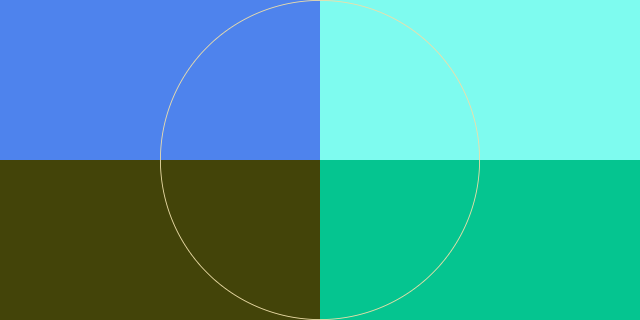
A WebGL 2 fragment shader for this background:

```glsl
#version 300 es
precision highp float;
// Four flat colour quadrants crossed by a thin cream circle that spans the canvas height.

#define UPPER_LEFT vec3(0.306, 0.514, 0.929)
#define UPPER_RIGHT vec3(0.494, 0.984, 0.937)
#define LOWER_LEFT vec3(0.263, 0.267, 0.035)
#define LOWER_RIGHT vec3(0.020, 0.773, 0.565)
#define RING_COLOUR vec3(0.93, 0.87, 0.66)
#define RING_RADIUS 0.4987
#define RING_WIDTH 0.0027

uniform vec2 u_resolution;
out vec4 fragColor;

// Coverage of the inside of a shape, from its signed distance
float coverage(float signedDistance, float pixel) {
    return clamp(0.5 - signedDistance / pixel, 0.0, 1.0);
}

vec3 quadrants(vec2 p, float pixel) {
    float right = coverage(-p.x, pixel);
    float upper = coverage(-p.y, pixel);
    vec3 lowerRow = mix(LOWER_LEFT, LOWER_RIGHT, right);
    vec3 upperRow = mix(UPPER_LEFT, UPPER_RIGHT, right);
    return mix(lowerRow, upperRow, upper);
}

// Coverage of a thin line, exact even when it is narrower than a pixel
float ring(vec2 p, float pixel) {
    float edge = length(p) - RING_RADIUS;
    float halfWidth = 0.5 * RING_WIDTH;
    return coverage(edge - halfWidth, pixel) - coverage(edge + halfWidth, pixel);
}

void main() {
    // Centred coordinates in units of the canvas height
    vec2 p = (gl_FragCoord.xy - 0.5 * u_resolution) / u_resolution.y;
    float pixel = 1.0 / u_resolution.y;

    vec3 colour = quadrants(p, pixel);
    colour = mix(colour, RING_COLOUR, ring(p, pixel));
    fragColor = vec4(colour, 1.0);
}
```
